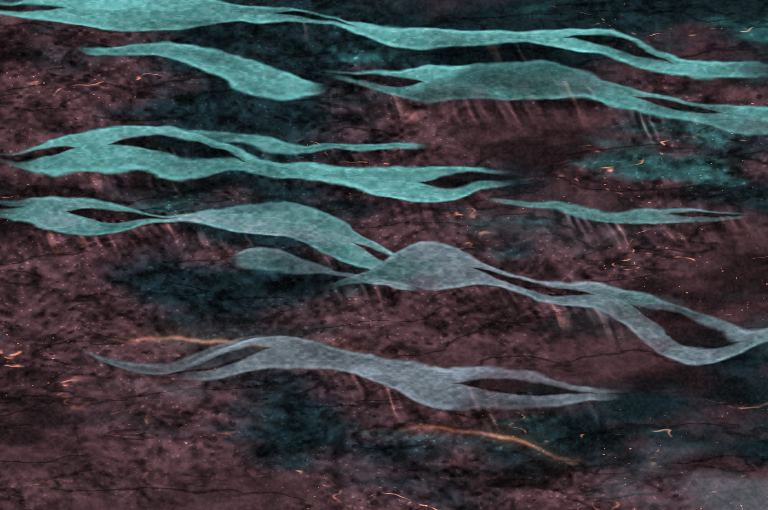
Write a WebGL 2 fragment shader that draws this texture.

```glsl
#version 300 es
precision highp float;
// Rippled shallow water over a dark, gritty bed. Wavering ribbons of reflected
// sky with lens-shaped gaps are laid in rows over layered noise and stones,
// with refraction streaks below them and thin, broken warm glints.
uniform vec2 u_resolution;
out vec4 fragColor;

const vec3 MAROON = vec3(0.272, 0.190, 0.212);
const vec3 DEEP = vec3(0.085, 0.142, 0.162);
const vec3 MID_TEAL = vec3(0.16, 0.33, 0.335);
const vec3 SKY_TEAL = vec3(0.34, 0.575, 0.57);
const vec3 LAVENDER = vec3(0.40, 0.44, 0.475);
const vec3 AMBER = vec3(0.74, 0.42, 0.29);
const int ROWS = 11;
const float RIBBON_WIDTH = 0.030;
const float RIBBON_SLOPE = -0.10;
const float STONE_SCALE = 48.0;
const float EDGE = 0.003;

float hash(vec2 p) {
    return fract(sin(dot(p, vec2(127.1, 311.7))) * 43758.545);
}

float noise(vec2 p) {
    vec2 i = floor(p), f = fract(p);
    f = f * f * (3.0 - 2.0 * f);
    return mix(mix(hash(i), hash(i + vec2(1, 0)), f.x),
               mix(hash(i + vec2(0, 1)), hash(i + vec2(1, 1)), f.x), f.y);
}

float fbm(vec2 p) {
    float sum = 0.0, amp = 0.5;
    for (int i = 0; i < 5; i++) {
        sum += amp * noise(p);
        p = mat2(1.6, 1.2, -1.2, 1.6) * p + 7.3;
        amp *= 0.5;
    }
    return sum;
}

// scattered rounded grains, one per cell, of random size and tone
float grains(vec2 p, float share) {
    vec2 c = floor(p);
    vec2 f = fract(p) - 0.5 - 0.4 * (vec2(hash(c + 3.0), hash(c + 8.0)) - 0.5);
    float radius = 0.12 + 0.22 * hash(c + 15.0);
    return step(1.0 - share, hash(c)) * smoothstep(radius, radius * 0.5, length(f));
}

vec3 bed(vec2 p) {
    float warmth = fbm(p * vec2(2.2, 6.5) + 3.0) + 0.32 * (0.66 - p.y) - 0.14 * (p.x - 0.75);
    vec3 col = mix(DEEP, MAROON, smoothstep(0.34, 0.54, warmth));
    float sheen = fbm(p * vec2(3.0, 12.0) + 19.0) + 0.28 * (p.y - 0.8) + 0.10 * (p.x - 0.75);
    col = mix(col, MID_TEAL, 0.85 * smoothstep(0.52, 0.66, sheen));
    // grit and stones, hidden where smooth silt lies
    vec2 w = p + 0.03 * vec2(fbm(p * 12.0), fbm(p * 12.0 + 40.0));
    float gritty = smoothstep(0.36, 0.54, fbm(p * vec2(2.0, 4.5) + 51.0));
    float grit = fbm(w * vec2(24.0, 46.0)) + 0.5 * (noise(w * vec2(85.0, 130.0)) - 0.5);
    col *= mix(1.0, 0.25 + 1.55 * grit, 0.35 + 0.65 * gritty);
    float stones = grains(w * vec2(0.6, 1.0) * STONE_SCALE, 0.35);
    float chips = grains(w * vec2(0.7, 1.0) * 2.3 * STONE_SCALE + 9.0, 0.3);
    col *= 1.0 + gritty * (0.45 * chips - 0.35 * stones);
    // thin bent ripples and troughs
    float ripple = abs(fbm(p * vec2(4.0, 15.0) + 61.0) - 0.48);
    col *= 1.0 - 0.38 * smoothstep(0.03, 0.0, ripple);
    col *= 1.0 - 0.45 * smoothstep(0.56, 0.68, fbm(p * vec2(3.0, 11.0) + 77.0));
    // soft haze
    float haze = fbm(p * vec2(2.5, 9.0) + 93.0) + 0.16 * (p.x - 1.0);
    return mix(col, LAVENDER, 0.6 * smoothstep(0.55, 0.74, haze) * smoothstep(0.65, 0.4, p.y));
}

// sparse sparks, broken filaments and two long strands
float glints(vec2 p) {
    float zone = smoothstep(0.46, 0.64, fbm(p * vec2(3.0, 7.0) + 11.0));
    float ridge = abs(fbm(p * vec2(3.5, 9.0) + 23.0) - 0.5);
    float broken = smoothstep(0.45, 0.9, noise(p * vec2(70.0, 110.0)));
    float glow = 0.9 * zone * broken * smoothstep(0.012, 0.0, ridge);
    glow += grains(p * vec2(100.0, 170.0), 0.06) * (0.08 + 0.75 * zone) * hash(floor(p * 60.0));
    for (int i = 0; i < 2; i++) {
        float k = float(i), s = (p.x - 0.54 - 0.42 * k) / (0.34 - 0.14 * k);
        float y = 0.325 - 0.18 * k - 0.035 * s - 0.025 * s * s + 0.025 * (fbm(vec2(p.x * 12.0, k)) - 0.5);
        float d = abs(p.y - y), vary = fbm(p * vec2(14.0, 30.0));
        glow += max(0.0, 1.0 - s * s) * vary * (smoothstep(0.007, 0.0, d) + 0.5 * exp(-d * 60.0));
    }
    return glow;
}

void main() {
    vec2 p = gl_FragCoord.xy / u_resolution.y;
    vec3 col = bed(p) + AMBER * glints(p);
    float swell = 0.06 * (fbm(p * vec2(4.5, 10.0)) - 0.5);
    for (int i = 0; i < ROWS; i++) {
        float k = float(i), t = k / float(ROWS - 1);
        float rnd = hash(vec2(k, 5.0)), minor = mod(k, 2.0);
        float x = p.x - 0.75 - 0.46 * sin(2.2 * k + 3.2);
        float s = x / (mix(0.74, 0.42, t) * (0.85 + 0.35 * rnd) * (1.0 - 0.6 * minor));
        float taper = max(0.0, 1.0 - s * s);
        float line = 0.96 - 0.71 * t + RIBBON_SLOPE * x + 0.09 * (noise(vec2(p.x * 3.6, k * 9.0)) - 0.5);
        float width = RIBBON_WIDTH * sqrt(taper) * (1.0 - 0.45 * minor)
                    * (0.25 + 1.6 * noise(vec2(p.x * 6.0, k * 13.0 + 4.0)));
        float off = p.y + swell - line;
        float d = abs(off) - width;
        // refraction streaks hanging under the ribbon
        float bend = p.x + 0.5 * off + 0.012 * noise(p * 25.0);
        float streak = noise(vec2(bend * 105.0, off * 16.0 + k));
        float below = smoothstep(-width - 0.075, -width, off) * step(off, 0.0) * sqrt(taper);
        below *= smoothstep(0.25, 0.65, noise(vec2(p.x * 7.0, k * 5.0)));
        col *= 1.0 + below * (1.3 * streak - 0.75);
        col += AMBER * 0.4 * below * smoothstep(0.7, 0.95, streak) * noise(p * vec2(12.0, 30.0));
        // long lens-shaped gaps showing the dark bed
        float u = x / 0.30 + rnd;
        float along = (fract(u) - 0.5) / (0.25 + 0.22 * hash(vec2(floor(u), k)));
        float gap = abs(off / max(width, 0.001) - 0.2) / 0.42 + along * along - 1.0;
        gap += step(hash(vec2(floor(u), k + 20.0)), 0.35 + 0.5 * minor) * 9.0;
        float open = smoothstep(-EDGE, EDGE, gap * 0.42 * width);
        float body = smoothstep(EDGE, -EDGE, d);
        col *= 1.0 - 0.4 * body * (1.0 - open);
        // reflected sky with folds, veins and a pale rim
        float fold = fbm(vec2(p.x * 8.0, (p.y + swell) * 30.0) + k);
        vec3 sky = mix(SKY_TEAL, LAVENDER, smoothstep(0.4, 0.95, t + 0.6 * (fold - 0.5)));
        float vein = smoothstep(0.14, 0.0, abs(fract(fold * 6.0) - 0.5));
        sky *= 0.55 + 0.85 * fold + 0.14 * vein + 0.2 * smoothstep(0.006, 0.0, abs(d + 0.004));
        sky += 0.14 * (noise(p * vec2(110.0, 180.0)) - 0.5);
        float thin = smoothstep(0.30, 0.50, fbm(p * vec2(5.0, 16.0) + k * 3.0));
        float veil = mix(0.55, 1.0, thin) * smoothstep(0.0, 0.4, taper) * (1.0 - 0.3 * minor * rnd);
        col = mix(col, sky, body * open * veil);
    }
    col += 0.05 * (noise(p * 230.0) - 0.5);
    fragColor = vec4(clamp(col, 0.0, 1.0), 1.0);
}
```
